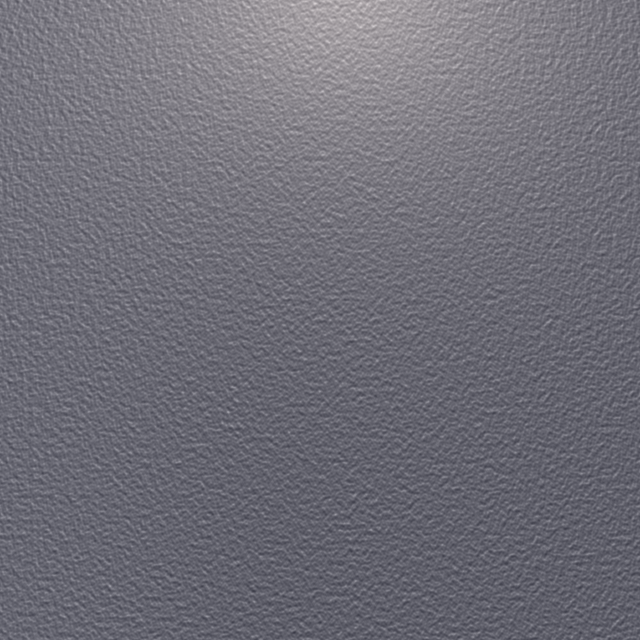
Write a Shadertoy shader that draws this texture.

```glsl
const vec3 BASE_COLOR = vec3(0.366, 0.367, 0.410);
const vec3 GLOW_COLOR = vec3(0.450, 0.415, 0.370);
const vec2 GLOW_CENTER = vec2(0.54, 1.02);
const vec2 GLOW_STRETCH = vec2(0.78, 1.0);
const float GLOW_CORE = 0.09;
const float GLOW_FALLOFF = 0.23;
const vec2 LIGHT_POSITION = vec2(0.54, 1.35);
const float GRAIN_FREQUENCY = 125.0;
const float FINE_GRAIN_SHARE = 0.55;
const float SWELL_SHARE = 0.35;
const float RELIEF_STEP = 0.0016;
const float RELIEF_CONTRAST = 0.135;
const float SPARKLE = 0.5;
const float EDGE_LIFT = 0.030;

// Random unit vector for a lattice point
vec2 randomDirection(vec2 cell) {
    uvec2 q = uvec2(ivec2(cell) + 4096);
    uint h = q.x * 1597u ^ q.y * 51749u;
    h = (h ^ (h >> 15)) * 73244475u;
    h = (h ^ (h >> 13)) * 73244475u;
    h ^= h >> 16;
    float angle = 6.2832 * float(h & 65535u) / 65536.0;
    return vec2(cos(angle), sin(angle));
}

float gradientNoise(vec2 p) {
    vec2 cell = floor(p);
    vec2 f = p - cell;
    vec2 w = f * f * f * (f * (f * 6.0 - 15.0) + 10.0);
    vec2 e = vec2(1.0, 0.0);
    float a = dot(randomDirection(cell), f);
    float b = dot(randomDirection(cell + e.xy), f - e.xy);
    float c = dot(randomDirection(cell + e.yx), f - e.yx);
    float d = dot(randomDirection(cell + e.xx), f - e.xx);
    return mix(mix(a, b, w.x), mix(c, d, w.x), w.y);
}

// Pebbled surface: coarse grain, finer grain and a slow swell
float surfaceHeight(vec2 p) {
    vec2 q = p * GRAIN_FREQUENCY;
    vec2 turned = mat2(0.8, 0.6, -0.6, 0.8) * q;
    return gradientNoise(q)
         + FINE_GRAIN_SHARE * gradientNoise(turned * 1.8 + 31.7)
         + SWELL_SHARE * gradientNoise(turned * 0.5 + 73.1);
}

void mainImage(out vec4 fragColor, in vec2 fragCoord) {
    vec2 uv = fragCoord / iResolution.xy;

    // Broad lighting: warm glow with a rounded core, faint lift on the left
    float reach = length(vec3((uv - GLOW_CENTER) * GLOW_STRETCH, GLOW_CORE));
    float glow = exp(-reach / GLOW_FALLOFF);
    vec3 color = BASE_COLOR + GLOW_COLOR * glow;
    color += EDGE_LIFT * (1.0 - smoothstep(0.0, 0.5, uv.x));

    // Relief: slopes facing the light brighten, the others darken
    vec2 offset = RELIEF_STEP * normalize(LIGHT_POSITION - uv);
    float slope = surfaceHeight(uv - offset) - surfaceHeight(uv + offset);
    float relief = slope + SPARKLE * (slope * abs(slope) + slope * slope) * 0.5;
    color += RELIEF_CONTRAST * relief * vec3(1.0, 0.99, 0.96);

    fragColor = vec4(clamp(color, 0.0, 1.0), 1.0);
}
```
